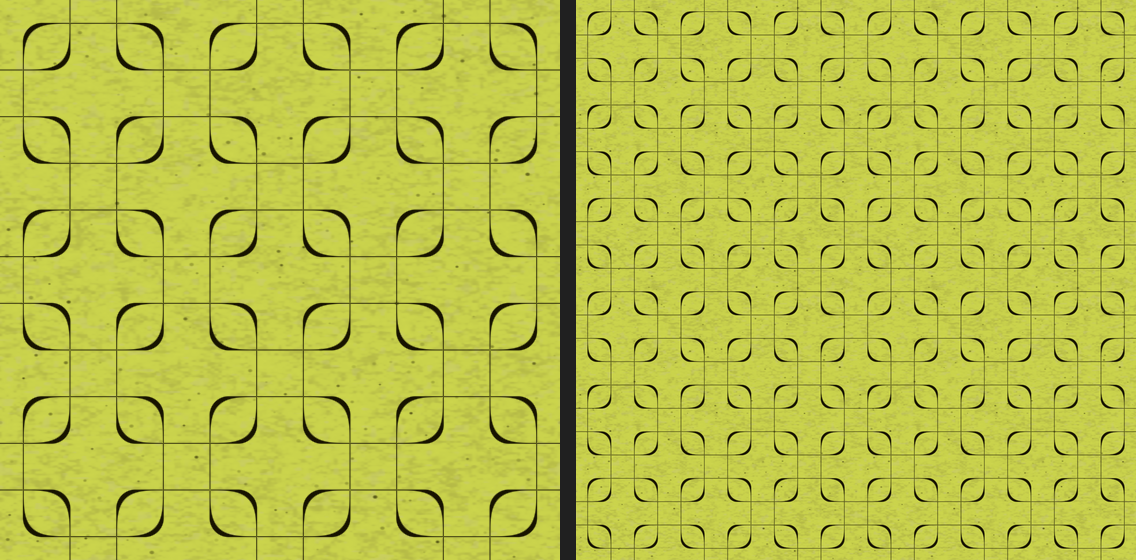
Left, the tile; right, the same tile 2 across and 2 down.
Reproduce this pattern procedurally as a WebGL 2 fragment shader.

```glsl
#version 300 es
precision highp float;
// Two interleaved lattices of rounded squares on lime recycled paper.
// Each outline lies between a tight outer corner and a softer inner one, so
// it swells at the corners and thins to a hairline. All noise wraps.

#define REPEATS 3.0
#define HALF_SIZE 0.375
#define OUTER_RADIUS 0.10
#define INNER_RADIUS 0.25
#define INNER_POWER 3.5
#define HAIRLINE 0.0045
#define SOFTNESS 1.3
#define GRAIN 0.55
#define SPECK_GRID 26.0
#define SPECK_CHANCE 0.34

uniform vec2 u_resolution;
out vec4 fragColor;

const vec3 PAPER = vec3(0.785, 0.82, 0.295);
const vec3 PAPER_SHADE = vec3(0.68, 0.69, 0.27);
const vec3 PAPER_PALE = vec3(0.78, 0.79, 0.42);
const vec3 SPECK = vec3(0.33, 0.33, 0.08);
const vec3 INK = vec3(0.09, 0.075, 0.0);

float hash(vec2 p) {
    vec3 q = fract(p.xyx * vec3(0.1031, 0.1030, 0.0973));
    q += dot(q, q.yzx + 33.33);
    return fract((q.x + q.y) * q.z);
}

// Value noise on a whole number of cells; wraps over the unit square.
float wrapNoise(vec2 uv, vec2 cells, float seed) {
    vec2 p = uv * cells;
    vec2 i = floor(p);
    vec2 f = fract(p);
    f = f * f * (3.0 - 2.0 * f);
    vec2 a = mod(i, cells) + seed;
    vec2 b = mod(i + 1.0, cells) + seed;
    return mix(mix(hash(a), hash(vec2(b.x, a.y)), f.x),
               mix(hash(vec2(a.x, b.y)), hash(b), f.x), f.y);
}

// Signed distance to a square with circular or superelliptic corners.
float roundedSquare(vec2 p, float radius, float power) {
    vec2 q = abs(p) - HALF_SIZE + radius;
    vec2 m = max(q / radius, 1e-5);
    float corner = pow(pow(m.x, power) + pow(m.y, power), 1.0 / power);
    return radius * (corner - 1.0) + min(max(q.x, q.y), 0.0);
}

// Coverage of the band between the outer and inner contours.
float outline(vec2 p, float blur) {
    float outer = roundedSquare(p, OUTER_RADIUS, 2.0);
    float inner = roundedSquare(p, INNER_RADIUS, INNER_POWER);
    float inside = clamp(0.5 + (0.5 * HAIRLINE - outer) / blur, 0.0, 1.0);
    float outside = clamp(0.5 + (0.5 * HAIRLINE + inner) / blur, 0.0, 1.0);
    return max(inside + outside - 1.0, 0.0);
}

// Scattered flecks, one possible per grid cell, with varied size and depth.
float specks(vec2 uv, float pixel) {
    vec2 p = uv * SPECK_GRID;
    float cover = 0.0;
    for (int y = -1; y <= 1; y++) {
        for (int x = -1; x <= 1; x++) {
            vec2 cell = floor(p) + vec2(x, y);
            vec2 id = mod(cell, SPECK_GRID) + 300.0;
            vec2 center = cell + vec2(hash(id), hash(id + 61.0));
            float radius = mix(0.025, 0.075, hash(id + 127.0));
            vec2 d = (p - center) * vec2(0.75, 1.0);
            float edge = pixel * SPECK_GRID;
            float fleck = 1.0 - smoothstep(radius - edge, radius + edge, length(d));
            float depth = mix(0.2, 1.0, pow(hash(id + 211.0), 2.5));
            cover = max(cover, fleck * depth * step(hash(id + 173.0), SPECK_CHANCE));
        }
    }
    return cover;
}

// Paper with fine horizontal fibres over broad mottling.
vec3 paper(vec2 uv, float pixel) {
    float mottle = wrapNoise(uv, vec2(26.0, 42.0), 11.0);
    float fibre = wrapNoise(uv, vec2(72.0, 180.0), 47.0);
    float fine = wrapNoise(uv, vec2(150.0, 256.0), 83.0);
    float pale = wrapNoise(uv, vec2(60.0, 130.0), 401.0);
    float tone = 0.25 * mottle + 0.45 * fibre + 0.3 * fine;
    vec3 color = mix(PAPER, PAPER_SHADE, GRAIN * smoothstep(0.42, 0.85, tone));
    color = mix(color, PAPER_PALE, 0.6 * smoothstep(0.68, 0.95, pale));
    color *= 1.0 + 0.05 * (0.5 - tone);
    return mix(color, SPECK, specks(uv, pixel));
}

void main() {
    vec2 uv = gl_FragCoord.xy / u_resolution;
    float pixel = 1.0 / min(u_resolution.x, u_resolution.y);
    float blur = SOFTNESS * pixel * REPEATS;

    // The second lattice sits half a repeat away from the first.
    vec2 p = uv * REPEATS;
    float ink = max(outline(fract(p) - 0.5, blur),
                    outline(fract(p + 0.5) - 0.5, blur));

    fragColor = vec4(mix(paper(uv, pixel), INK, ink), 1.0);
}
```
